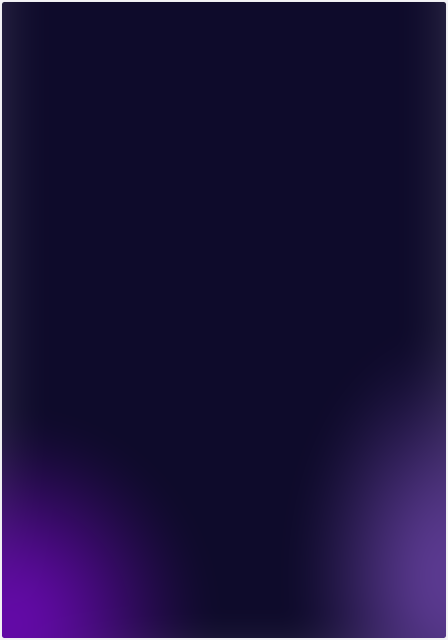
Reproduce this background procedurally as a Shadertoy shader.

```glsl
// Dark indigo panel with a violet glow, a lavender glow and a thin pale border.

const vec3 INDIGO   = vec3(0.056, 0.042, 0.168);
const vec3 HAZE     = vec3(0.140, 0.125, 0.245);
const vec3 VIOLET   = vec3(0.385, 0.040, 0.650);
const vec3 LAVENDER = vec3(0.355, 0.225, 0.565);
const vec3 BORDER   = vec3(0.950, 0.950, 0.960);

// Soft elliptical light: 1 at the centre, 0 at the given radii.
float glow(vec2 p, vec2 centre, vec2 radii) {
    return 1.0 - smoothstep(0.0, 1.0, length((p - centre) / radii));
}

// Light that fades with distance from a straight side.
float sideHaze(float distanceToSide, float width) {
    float t = clamp(1.0 - distanceToSide / width, 0.0, 1.0);
    return t * t;
}

// Signed distance to a rounded box centred on the origin.
float roundedBox(vec2 p, vec2 halfSize, float radius) {
    vec2 q = abs(p) - halfSize + radius;
    return length(max(q, 0.0)) + min(max(q.x, q.y), 0.0) - radius;
}

void mainImage(out vec4 fragColor, in vec2 fragCoord) {
    // One unit is the canvas height.
    vec2 p = fragCoord / iResolution.y;
    vec2 canvas = iResolution.xy / iResolution.y;
    float pixel = 1.0 / iResolution.y;

    // Grey haze along the two sides and the bottom.
    vec3 color = INDIGO;
    float sides = sideHaze(min(p.x, canvas.x - p.x), 0.085);
    float bottom = 0.55 * sideHaze(p.y, 0.055);
    color = mix(color, HAZE, max(sides, bottom));

    // Corner glows.
    color = mix(color, LAVENDER, glow(p, vec2(canvas.x, 0.10), vec2(0.27, 0.41)));
    color = mix(color, VIOLET, glow(p, vec2(0.015, 0.025), vec2(0.34, 0.35)));

    // Pale border with slightly rounded inner corners.
    float edge = roundedBox(p - 0.5 * canvas, 0.5 * canvas - 0.0031, 0.004);
    color = mix(color, BORDER, clamp(0.5 + edge / pixel, 0.0, 1.0));

    fragColor = vec4(color, 1.0);
}
```
